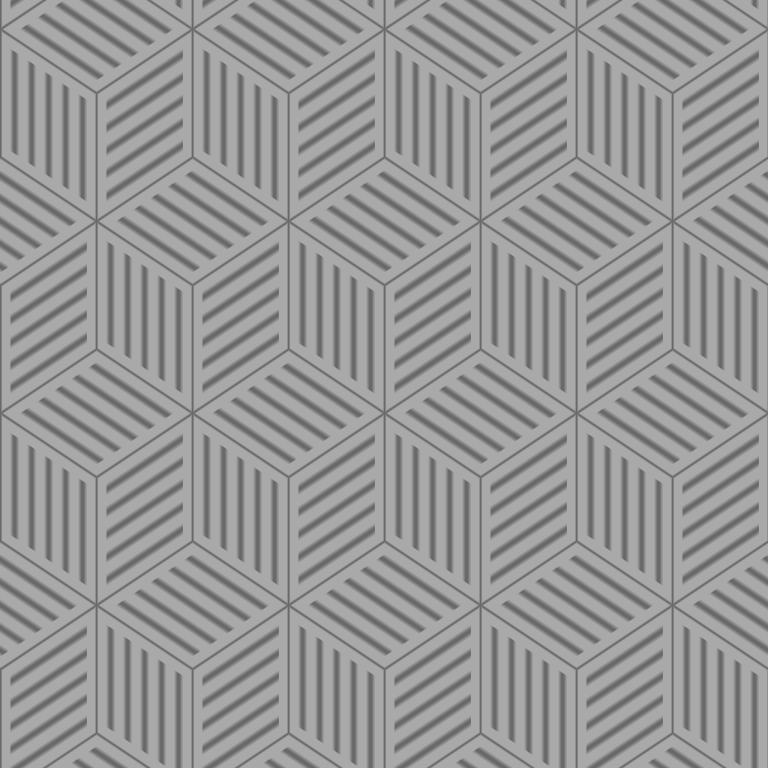
A WebGL 1 fragment shader for this pattern:

```glsl
precision highp float;

uniform vec2 u_resolution;

// Layout, in cells: one cube per cell width, odd rows shifted by half
const float REPEATS = 4.0;
const vec2 OFFSET = vec2(0.0035, 0.514);
const vec2 LATTICE = vec2(1.0, 2.0);
const float HEX_SQUASH = 0.8660254;

// Face details, as fractions of a face side
const float STRIPE_PITCH = 0.177;
const float STRIPE_CORE = 0.011;
const float STRIPE_OUTER = 0.048;
const float STRIPE_MARGIN = 0.102;
const float LINE_CORE = 0.002;
const float LINE_OUTER = 0.019;

const vec3 BASE_COLOR = vec3(0.664);
const vec3 GROOVE_COLOR = vec3(0.41);

// Offset from the centre of the nearest cube
vec2 cubeLocal(vec2 p) {
  vec2 a = mod(p + 0.5 * LATTICE, LATTICE) - 0.5 * LATTICE;
  vec2 b = mod(p, LATTICE) - 0.5 * LATTICE;
  vec2 squash = vec2(1.0, HEX_SQUASH);
  return length(a * squash) < length(b * squash) ? a : b;
}

// Skewed face coordinates: x runs across the stripes, y along them
vec2 faceCoords(vec2 p) {
  float rise = 1.5 * p.y;
  if (rise > abs(p.x)) return vec2(rise + p.x, rise - p.x);
  if (p.x < 0.0) return vec2(-2.0 * p.x, -p.x - rise);
  return vec2(p.x - rise, 2.0 * p.x);
}

// Linear falloff from a dark core, never narrower than a pixel
float groove(float dist, float core, float outer, float pixel) {
  float fade = max(outer - core, pixel);
  return clamp(((core + outer + fade) * 0.5 - dist) / fade, 0.0, 1.0);
}

// Five soft stripes, cut off at the face margins
float stripes(vec2 face, float pixel) {
  float across = face.x - 0.5;
  float index = clamp(floor(across / STRIPE_PITCH + 0.5), -2.0, 2.0);
  float dist = abs(across - index * STRIPE_PITCH);
  float endDist = min(face.y, 1.0 - face.y) - STRIPE_MARGIN;
  float cut = clamp(endDist / pixel + 0.5, 0.0, 1.0);
  return groove(dist, STRIPE_CORE, STRIPE_OUTER, pixel) * cut;
}

// Thin joints between faces
float outline(vec2 face, float pixel) {
  vec2 toEdge = min(face, 1.0 - face);
  return groove(min(toEdge.x, toEdge.y), LINE_CORE, LINE_OUTER, pixel);
}

void main() {
  vec2 uv = gl_FragCoord.xy / u_resolution;
  float pixel = 2.0 * REPEATS / min(u_resolution.x, u_resolution.y);

  vec2 face = faceCoords(cubeLocal(uv * REPEATS - OFFSET));
  float depth = max(stripes(face, pixel), outline(face, pixel));

  gl_FragColor = vec4(mix(BASE_COLOR, GROOVE_COLOR, depth), 1.0);
}
```
